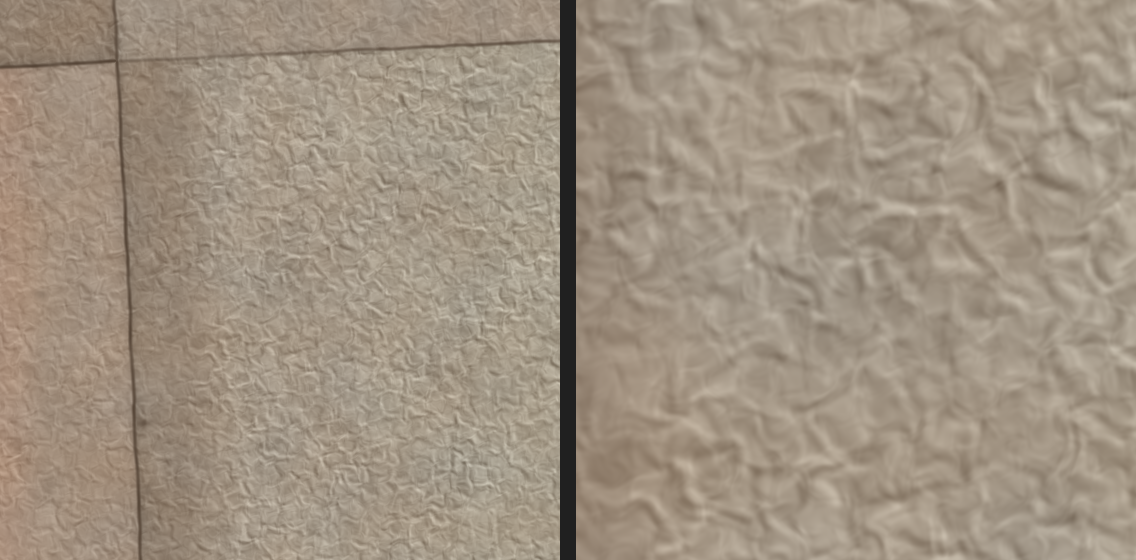
Left: the whole. Right: its middle third, enlarged.
Reproduce this texture procedurally as a Shadertoy shader.

```glsl
const vec3 WARM_STONE = vec3(0.635, 0.560, 0.490);
const vec3 GREY_STONE = vec3(0.642, 0.592, 0.528);
const vec3 COOL_STONE = vec3(0.645, 0.608, 0.540);
const vec3 DUSK_STONE = vec3(0.560, 0.492, 0.425);
const vec3 TOP_STONE = vec3(0.622, 0.566, 0.505);
const vec3 JOINT_COLOR = vec3(0.315, 0.250, 0.195);

vec2 hashGradient(vec2 cell) {
    vec3 p = fract(cell.xyx * vec3(0.1031, 0.1030, 0.0973));
    p += dot(p, p.yzx + 33.33);
    float angle = 6.2832 * fract((p.x + p.y) * p.z);
    return vec2(cos(angle), sin(angle));
}

float gradientNoise(vec2 p) {
    vec2 i = floor(p);
    vec2 f = p - i;
    vec2 u = f * f * f * (f * (f * 6.0 - 15.0) + 10.0);
    float a = dot(hashGradient(i), f);
    float b = dot(hashGradient(i + vec2(1, 0)), f - vec2(1, 0));
    float c = dot(hashGradient(i + vec2(0, 1)), f - vec2(0, 1));
    float d = dot(hashGradient(i + vec2(1, 1)), f - vec2(1, 1));
    return mix(mix(a, b, u.x), mix(c, d, u.x), u.y);
}

float fbm(vec2 p, int octaves) {
    float sum = 0.0;
    float amplitude = 1.0;
    for (int i = 0; i < octaves; i++) {
        sum += amplitude * gradientNoise(p);
        p = mat2(1.6, 1.2, -1.2, 1.6) * p + 17.3;
        amplitude *= 0.5;
    }
    return sum;
}

// Curled grains: warped noise with thin bright ridges
float grainHeight(vec2 p, float frequency) {
    vec2 q = p * frequency;
    vec2 warp = vec2(gradientNoise(q * 0.7 + 31.0), gradientNoise(q * 0.7 + 73.0));
    q += 1.1 * warp;
    float ridge = 0.24 - abs(gradientNoise(q * 0.8 + 11.0));
    return gradientNoise(q) + 0.45 * ridge + 0.4 * gradientNoise(q * 1.9 + 5.0);
}

// Grain tone plus a relief lit from the upper right
float grainTone(vec2 p, float frequency) {
    vec2 toLight = vec2(0.17, 0.25) / frequency;
    float height = grainHeight(p, frequency);
    return 0.75 * height + 0.8 * (height - grainHeight(p + toLight, frequency));
}

float lineMask(float dist, float halfWidth, float blur) {
    return 1.0 - smoothstep(halfWidth - blur, halfWidth + blur, abs(dist));
}

float spot(vec2 p, vec2 center, vec2 radius) {
    vec2 d = (p - center) / radius;
    return exp(-dot(d, d));
}

void mainImage(out vec4 fragColor, in vec2 fragCoord) {
    vec2 uv = fragCoord / iResolution.xy;

    // Distances to the two slightly crooked joints
    float jointX = 0.2525 - 0.048 * uv.y + 0.003 * fbm(vec2(uv.y * 13.0, 2.5), 3);
    float jointY = 0.880 + 0.048 * uv.x + 0.0025 * fbm(vec2(uv.x * 15.0, 7.5), 3);
    float across = uv.x - jointX;
    float above = uv.y - jointY;
    float rightSide = smoothstep(-0.003, 0.003, across);
    float topSide = smoothstep(-0.003, 0.003, above);

    // Slab colours with a dusky band along the main slab's left edge
    float cloud = fbm(uv * 4.5 + 3.0, 3);
    float bandEnd = 0.13 + 0.05 * cloud;
    float band = 1.0 - smoothstep(bandEnd - 0.07, bandEnd + 0.07, across);
    vec3 mainSlab = mix(GREY_STONE, COOL_STONE, smoothstep(0.45, 1.0, uv.x + 0.25 * cloud));
    mainSlab = mix(mainSlab, DUSK_STONE, 0.85 * band);
    vec3 topSlab = mix(DUSK_STONE, TOP_STONE, rightSide);
    vec3 leftSlab = WARM_STONE + vec3(0.025, -0.005, -0.012) * (1.0 - smoothstep(0.0, 0.1, uv.x));
    vec3 color = mix(mix(leftSlab, mainSlab, rightSide), topSlab, topSide);

    // Broad stains and mottling, with a slight drift of hue
    color += 0.032 * cloud + 0.03 * fbm(uv * 17.0 + 40.0, 2);
    color += vec3(0.018, 0.0, -0.016) * gradientNoise(uv * 9.0 + 60.0);

    // Grain is strongest on the open part of the main slab
    float openSlab = rightSide * (1.0 - topSide) * (1.0 - band);
    float strength = mix(0.078, 0.122, openSlab) * (1.0 + 0.5 * gradientNoise(uv * 8.0 + 90.0));
    float grain = grainTone(uv, 55.0) + 0.4 * grainTone(uv + 4.7, 92.0);
    color += strength * grain * vec3(0.95, 1.0, 1.0);

    // Joints with a soft dirty rim; the horizontal one fades right of the crossing
    float fade = mix(1.0, 0.45 + 0.35 * smoothstep(0.35, 0.8, uv.x), rightSide);
    float wear = 0.88 + 0.35 * gradientNoise(uv * 24.0);
    float verticalJoint = lineMask(across, 0.0028, 0.0028) * mix(1.0, 0.75, topSide);
    float horizontalJoint = lineMask(above, 0.0028, 0.0028) * fade;
    float rim = max(exp(-abs(across) * 110.0), fade * exp(-abs(above) * 110.0));
    color *= 1.0 - 0.12 * rim;
    float joint = max(verticalJoint, horizontalJoint) * wear;

    // Chipped edges and one dark pit
    float chips = spot(uv, vec2(0.256, 0.244), vec2(0.012, 0.007));
    chips += 0.6 * spot(uv, vec2(0.264, 0.123), vec2(0.008, 0.010));
    chips += 0.5 * spot(uv, vec2(0.074, 0.475), vec2(0.012, 0.009));
    color = mix(color, JOINT_COLOR, clamp(max(0.9 * joint, 0.6 * chips), 0.0, 1.0));

    fragColor = vec4(clamp(color, 0.0, 1.0), 1.0);
}
```
